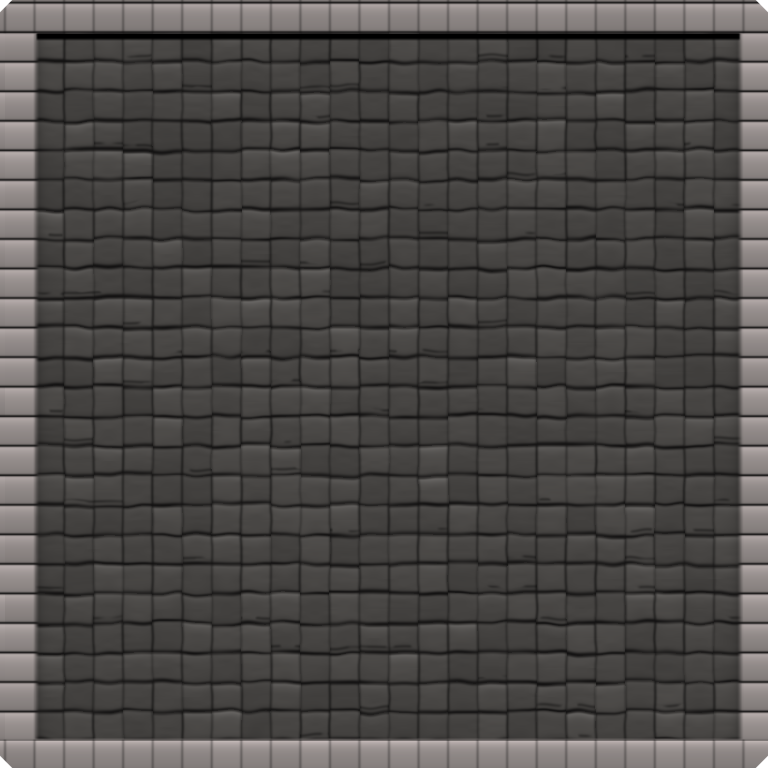
Write a Shadertoy shader that draws this texture.

```glsl
// A 26 by 26 grid of dark, worn tiles inside a pale bevelled frame, lit from above.
// Seams are bell curves around wobbling grid lines; hashes vary the tone and depth
// of each tile, and soft masks blend the field into the frame.
#define TILES 26.0
#define GRID_ORIGIN vec2(0.0065, 0.9961)
#define FIELD_MIN vec2(0.047, 0.037)
#define FIELD_MAX vec2(0.964, 0.957)
#define SEAM_WIDTH 0.060
#define WOBBLE 0.10
#define CHAMFER 0.016
#define TILE_COLOR vec3(0.272, 0.264, 0.256)
#define FRAME_COLOR vec3(0.530, 0.505, 0.498)
#define FRAME_LIGHT vec3(0.740, 0.700, 0.695)
#define SEAM_COLOR vec3(0.070, 0.066, 0.066)

float hash(vec2 p) {
    vec3 q = fract(vec3(p.xyx) * 0.1031);
    q += dot(q, q.yzx + 33.33);
    return fract((q.x + q.y) * q.z);
}

float noise(vec2 p) {
    vec2 i = floor(p), f = fract(p);
    f = f * f * (3.0 - 2.0 * f);
    return mix(mix(hash(i), hash(i + vec2(1, 0)), f.x),
               mix(hash(i + vec2(0, 1)), hash(i + vec2(1, 1)), f.x), f.y);
}

float bell(float d, float width) {
    return exp(-d * d / (width * width));
}

// Worn field tiles; p is in grid units
vec3 fieldColor(vec2 p) {
    // Each tile edge sits a little off the grid and undulates
    p.x += 0.05 * (noise(p * vec2(0.9, 2.0) + 70.0) - 0.5);
    vec2 edgeId = vec2(floor(p.x), floor(p.y + 0.5)) + 90.0;
    p.y += WOBBLE * (hash(edgeId) - 0.5);
    p.y += WOBBLE * (noise(vec2(p.x * 1.7, edgeId.y * 5.0)) - 0.5);

    vec2 id = floor(p) + 200.0;
    vec2 seam = p - floor(p + 0.5);
    float below = 1.0 - fract(p.y);      // distance under the tile's top edge
    float tone = hash(id);

    vec3 color = TILE_COLOR * (0.93 + 0.15 * tone);
    color *= 0.97 + 0.06 * noise(p * vec2(2.0, 7.0) + 40.0);

    // Lit top edge and shaded lower edge
    float lit = smoothstep(0.03, 0.12, below) * exp(-below / 0.15);
    color += lit * (0.04 + 0.20 * tone * hash(id + 17.0));
    color *= 1.0 - 0.22 * exp(-fract(p.y) / 0.10);

    // Occasional chipped ledge low in a tile
    float chip = step(0.86, hash(id + 51.0)) * smoothstep(0.35, 0.65, noise(p * 2.3));
    color *= 1.0 - 0.32 * chip * bell(fract(p.y) - 0.20, 0.06);

    // Thin vertical joints, deeper horizontal ones
    float joint = 0.16 + 0.28 * hash(vec2(floor(p.x + 0.5), id.y) + 11.0);
    color *= 1.0 - joint * bell(seam.x, 0.055);
    float depth = 0.45 + 0.5 * noise(vec2(p.x * 1.1, edgeId.y * 3.0 + 8.0));
    float width = SEAM_WIDTH * (0.8 + 0.6 * hash(edgeId + 31.0));
    return mix(color, SEAM_COLOR, depth * bell(seam.y - 0.02, width));
}

// Frame blocks; strip is 1 on the top and bottom runs, 0 on the sides
vec3 frameColor(vec2 p, vec2 uv, float strip) {
    vec2 seam = p - floor(p + 0.5);
    float below = 1.0 - fract(p.y);
    float bottom = step(uv.y, 0.5) * strip;
    float lit = exp(-below / mix(0.32, 0.22, strip));
    vec3 color = mix(FRAME_COLOR, FRAME_LIGHT, lit);
    color *= 0.97 + 0.06 * hash(floor(p) + 300.0);
    color *= 1.0 - 0.26 * strip * bell(seam.x, 0.05);
    color *= 1.0 - 0.12 * exp(-fract(p.y) / 0.12);
    return mix(color, SEAM_COLOR, 0.85 * (1.0 - bottom) * bell(seam.y - 0.01, 0.045));
}

void mainImage(out vec4 fragColor, in vec2 fragCoord) {
    vec2 uv = fragCoord / iResolution.xy;
    float px = 1.0 / iResolution.y;
    vec2 p = (uv - GRID_ORIGIN) * TILES;

    // Distances inward from the four field edges
    vec2 lo = uv - FIELD_MIN, hi = FIELD_MAX - uv;
    float side = min(lo.x, hi.x);
    float run = min(lo.y, hi.y);
    float strip = smoothstep(px, -px, run);
    float inside = smoothstep(-0.005, 0.005, side) * smoothstep(-0.002, 0.003, run);

    // Field, dimmed beside the frame
    vec3 field = fieldColor(p);
    field *= 1.0 - 0.30 * exp(-max(side, 0.0) / 0.006);
    vec3 color = mix(frameColor(p, uv, strip), field, inside);

    // Black shadow under the top run
    float shadow = smoothstep(-0.001, 0.002, hi.y) * smoothstep(0.011, 0.006, hi.y);
    color *= 1.0 - shadow * smoothstep(-0.001, 0.003, side);

    // White chamfered corners
    vec2 corner = min(uv, 1.0 - uv);
    float cut = smoothstep(px, -px, corner.x + corner.y - CHAMFER);
    fragColor = vec4(mix(color, vec3(1.0), cut), 1.0);
}
```
